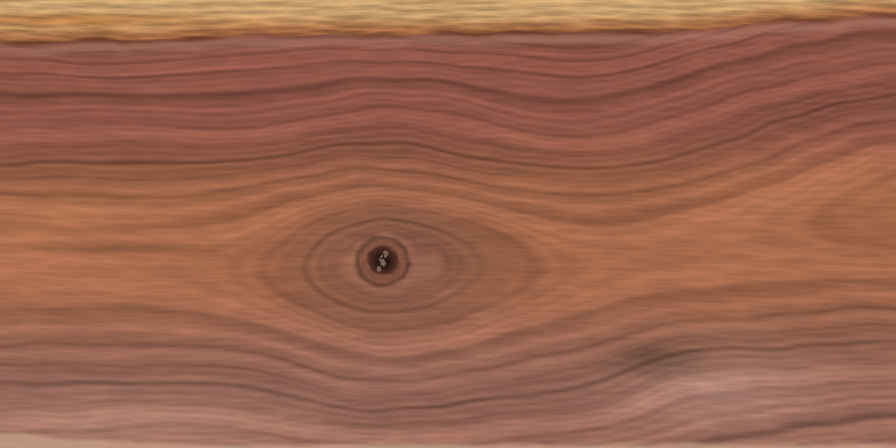
Reproduce this texture procedurally as a WebGL 1 fragment shader.

```glsl
precision highp float;
// Walnut plank: grain flowing around a knot, pale sapwood along the top edge.
uniform vec2 u_resolution;

#define KNOT vec2(0.854, 0.417)
#define KNOT_SIZE 0.032
#define EYE_HEIGHT 0.17
#define EYE_LEFT 0.25
#define EYE_RIGHT 0.32
#define WOBBLE 0.011
#define GRAIN_CONTRAST 0.15
#define LINE_DEPTH 0.17
#define FIBRE_DEPTH 0.17

float bump(float x) { return exp(-x * x); }

float blob(vec2 p, vec2 centre, vec2 size) {
    vec2 d = (p - centre) / size;
    return exp(-dot(d, d));
}

vec2 hash2(vec2 p) {
    vec3 q = fract(p.xyx * vec3(0.1031, 0.103, 0.0973));
    q += dot(q, q.yzx + 33.33);
    return fract((q.xx + q.yz) * q.zy);
}

// Distance to the nearest scattered cell centre
float cellular(vec2 p) {
    vec2 cell = floor(p), f = fract(p);
    float nearest = 2.0;
    for (int j = -1; j <= 1; j++) {
        for (int i = -1; i <= 1; i++) {
            vec2 o = vec2(float(i), float(j));
            vec2 d = o + hash2(cell + o) - f;
            nearest = min(nearest, dot(d, d));
        }
    }
    return sqrt(nearest);
}

float waves(vec2 p) {
    return 0.5 * sin(p.x * 5.0 + 3.0 * sin(p.y * 7.0 + p.x))
         + 0.3 * sin(p.x * 11.0 - p.y * 17.0 + 1.3)
         + 0.2 * sin(p.x * 23.0 + p.y * 31.0 + 2.0 * sin(p.x * 7.0));
}

// Growth level: closed rings near the knot, bulging lines farther out
float growth(vec2 p) {
    vec2 d = p - KNOT;
    float r = length(d);
    float angle = atan(d.y, d.x);
    float ring = r * (1.0 + 0.06 * sin(angle * 3.0 + 1.0) + 0.03 * sin(angle * 7.0));
    d.y -= 0.13 * smoothstep(0.4, 1.2, d.x);
    d.y += WOBBLE * waves(p) * smoothstep(0.03, 0.25, r);
    d.y -= 0.05 * blob(p, vec2(1.52, 0.2), vec2(0.17, 0.11));
    d.y += 0.03 * blob(p, vec2(1.25, 0.66), vec2(0.25, 0.12));
    float width = d.x < 0.0 ? EYE_LEFT : EYE_RIGHT;
    float spread = 1.0 - bump(d.x / width) - 0.6 * bump((p.x - 2.15) / 0.4);
    float eye = sqrt(d.y * d.y + EYE_HEIGHT * EYE_HEIGHT * max(spread, 0.0));
    return mix(ring, eye, smoothstep(0.03, 0.13, r)) + 0.1 * d.y;
}

float bands(float s) {
    return 0.35 * sin(s * 41.0 + 1.5 * sin(s * 13.0))
         + 0.3 * sin(s * 97.0 + 2.0 * sin(s * 29.0))
         + 0.25 * sin(s * 233.0 + 2.5 * sin(s * 61.0))
         + 0.2 * sin(s * 410.0 + 3.0 * sin(s * 37.0));
}

vec3 heartwood(vec2 p, float fibre) {
    float s = growth(p);
    float r = length(p - KNOT);
    vec3 col = mix(vec3(0.60, 0.41, 0.35), vec3(0.63, 0.40, 0.29), smoothstep(0.12, 0.4, p.y));
    col = mix(col, vec3(0.56, 0.335, 0.28), smoothstep(0.56, 0.75, p.y));
    col = mix(col, vec3(0.54, 0.36, 0.30), 0.8 * blob(p, KNOT + vec2(0.03, 0.0), vec2(0.17, 0.13)));
    // Broad light and dark patches
    col += vec3(0.07, 0.05, 0.025) * blob(p, vec2(0.1, 0.5), vec2(0.35, 0.06));
    col += vec3(0.06, 0.04, 0.02) * blob(p, vec2(1.95, 0.57), vec2(0.3, 0.11));
    col += vec3(0.06, 0.08, 0.08) * blob(p, vec2(1.6, 0.13), vec2(0.22, 0.09));
    col += vec3(0.05, 0.06, 0.055) * blob(p, vec2(0.25, 0.06), vec2(0.45, 0.09));
    col *= 1.0 - 0.22 * blob(p, vec2(1.46, 0.2), vec2(0.1, 0.035));
    col *= 1.0 - 0.2 * blob(p, vec2(0.28, 0.445), vec2(0.22, 0.014));
    // Ring bands and narrow latewood lines
    float fade = 0.65 + 0.35 * waves(p * vec2(0.7, 2.0) + 4.0);
    col *= 1.0 + GRAIN_CONTRAST * bands(s) * (0.7 + 0.3 * fade);
    float late = pow(0.5 + 0.5 * sin(s * 150.0 + 3.0 * sin(s * 23.0)), 7.0);
    col *= 1.0 - LINE_DEPTH * late * fade * vec3(0.9, 1.0, 0.95);
    col *= 1.0 - 0.15 * bump((s - 0.105) / 0.004) * smoothstep(0.25, 0.1, r);
    return col * (1.0 + FIBRE_DEPTH * fibre);
}

vec3 knot(vec3 col, vec2 p) {
    vec2 d = p - KNOT;
    float r = length(d * vec2(0.93, 1.0)) + 0.003 * waves(p * 9.0);
    col *= 1.0 - 0.28 * bump((r - 0.052) / 0.006);
    col = mix(col, vec3(0.50, 0.30, 0.22), 0.6 * bump((r - 0.042) / 0.006));
    vec3 core = mix(vec3(0.13, 0.08, 0.07), vec3(0.31, 0.18, 0.14), smoothstep(0.2, 1.0, r / KNOT_SIZE));
    col = mix(col, core, smoothstep(KNOT_SIZE + 0.006, KNOT_SIZE - 0.005, r));
    // Pale splinter in the core
    float split = abs(d.x - 0.25 * d.y + 0.002 * sin(d.y * 300.0)) - 0.006;
    float splinter = smoothstep(0.004, -0.002, split) * smoothstep(0.028, 0.02, abs(d.y));
    return mix(col, vec3(0.48, 0.38, 0.34), splinter * smoothstep(0.75, 0.4, cellular(d * 110.0)));
}

void main() {
    vec2 p = gl_FragCoord.xy / u_resolution.y;
    float slope = p.y + 0.008 * sin(p.x * 4.0);
    float fibre = 0.6 * (cellular(vec2(p.x * 14.0, slope * 125.0)) - 0.5)
                + 0.5 * (cellular(vec2(p.x * 5.0 + 9.0, slope * 62.0)) - 0.5);
    vec3 col = knot(heartwood(p, fibre), p);

    // Sapwood with a ragged brown border
    float edge = 0.903 + 0.021 * smoothstep(0.0, 0.9, p.x) + 0.038 * smoothstep(1.35, 2.0, p.x);
    float h = p.y - edge + 0.004 * waves(p * vec2(3.0, 1.0)) + 0.008 * fibre;
    vec3 sap = mix(vec3(0.66, 0.43, 0.27), vec3(0.80, 0.64, 0.44), smoothstep(0.005, 0.05, h));
    sap = mix(sap, vec3(0.70, 0.42, 0.20), 0.6 * blob(p, vec2(0.15, 0.955), vec2(0.35, 0.015)));
    sap *= 1.0 + 0.3 * fibre + 0.06 * sin(p.y * 330.0 + 4.0 * waves(p));
    col = mix(col, vec3(0.67, 0.48, 0.41), 0.55 * bump((h + 0.014) / 0.011));
    col = mix(col, sap, smoothstep(-0.004, 0.006, h));
    float stain = 0.55 + 0.4 * sin(p.x * 6.0 + 2.0 * sin(p.x * 13.0));
    col = mix(col, vec3(0.36, 0.19, 0.13), 0.75 * stain * bump((h - 0.002) / 0.006));

    // Pale lower rim
    float rim = 0.008 + 0.025 * bump(p.x / 0.22) + 0.004 * waves(p * 3.0);
    col = mix(col, vec3(0.78, 0.63, 0.53), 0.75 * smoothstep(rim + 0.008, rim - 0.008, p.y));
    gl_FragColor = vec4(clamp(col, 0.0, 1.0), 1.0);
}
```
